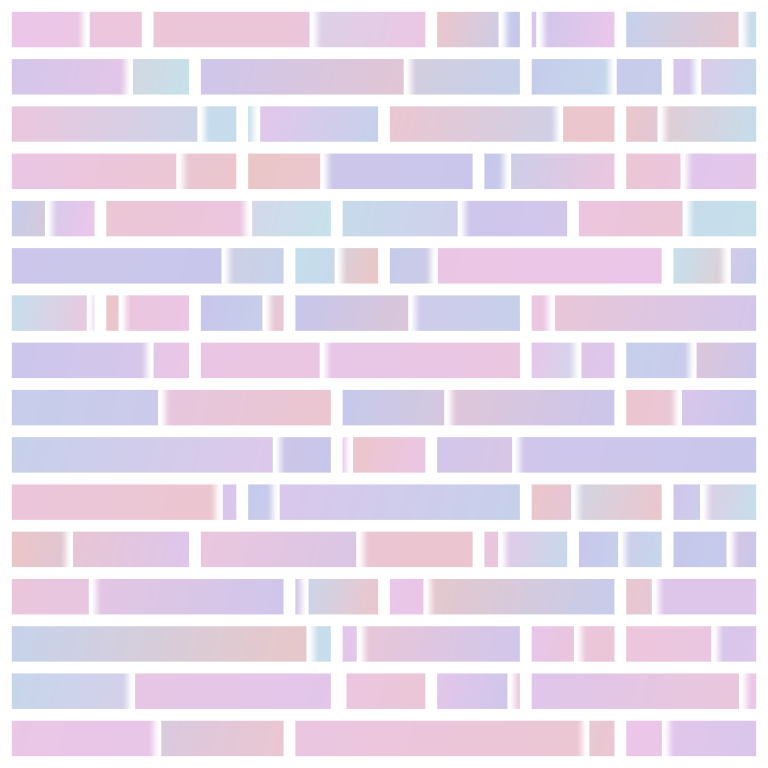
This pattern is drawn by a WebGL 1 fragment shader. Its source:

```glsl
precision highp float;

uniform vec2 u_resolution;

const float CELLS = 16.0;      // cells across and rows down
const float PITCH = 4.0;       // units per cell: bar of three, gap of one
const float GAP = 1.0;
const float CANVAS = CELLS * PITCH + GAP;

float hash(vec2 p) {
  vec3 a = fract(p.xyx * vec3(0.1031, 0.1030, 0.0973));
  a += dot(a, a.yzx + 33.33);
  return fract((a.x + a.y) * a.z);
}

// Random length of 2 to 7 cells that never leaves a single cell over
float barCells(float remaining, float random) {
  float cells = 2.0 + floor(6.0 * random);
  if (remaining - cells < 2.0) {
    cells = remaining <= 7.0 ? remaining : cells - 1.0;
  }
  return cells;
}

// Start and length, in cells, of the bar that holds x
vec2 findBar(float x, float row) {
  float start = 0.0;
  float cells = 0.0;
  for (int i = 0; i < 8; i++) {
    cells = barCells(CELLS - start, hash(vec2(start + 3.0, row * 7.0 + 11.0)));
    if (x < start + cells) break;
    start += cells;
  }
  return vec2(start, cells);
}

float coverage(float signedDistance, float pixel) {
  return clamp(0.5 - signedDistance / pixel, 0.0, 1.0);
}

float boxDistance(vec2 p, vec2 size) {
  vec2 d = abs(p - 0.5 * size) - 0.5 * size;
  return max(d.x, d.y);
}

// Pastel tint between cyan (0) and salmon (1)
vec3 pastel(float tint) {
  float hue = mix(0.54, 1.0, tint);
  vec3 ramp = clamp(abs(mod(hue * 6.0 + vec3(0.0, 4.0, 2.0), 6.0) - 3.0) - 1.0, 0.0, 1.0);
  return 0.778 + 0.142 * ramp;
}

vec3 tintGradient(vec2 id, float t) {
  return mix(pastel(hash(id)), pastel(hash(id + 41.0)), t);
}

// Two gradients meet at a split; a white glow fades out on one side of it
vec3 barColor(vec2 p, float len, vec2 id, float pixel) {
  float t = clamp((p.x - 0.25 * (p.y - 1.5)) / len, 0.0, 1.0);
  float split = len * mix(0.03, 0.97, hash(id + 5.0));
  float offset = p.x - split;
  vec3 color = mix(tintGradient(id + 13.0, t), tintGradient(id + 29.0, t),
                   coverage(-offset, pixel));

  float side = hash(id + 67.0) < 0.5 ? -1.0 : 1.0;
  float away = offset * side;
  float glow = coverage(-away, pixel) * (1.0 - smoothstep(0.1, 1.15, away));
  return mix(color, vec3(1.0), glow);
}

void main() {
  float pixel = CANVAS / min(u_resolution.x, u_resolution.y);
  vec2 p = gl_FragCoord.xy / u_resolution * CANVAS - GAP;

  // Cell borders run through the middle of the gaps
  vec2 cell = (p + 0.5 * GAP) / PITCH;
  float row = floor(cell.y);
  vec2 bar = findBar(cell.x, row);

  vec2 local = p - PITCH * vec2(bar.x, row);
  vec2 size = PITCH * vec2(bar.y, 1.0) - GAP;
  float inside = coverage(boxDistance(local, size), pixel);
  inside *= step(0.0, row) * step(row, CELLS - 1.0);

  vec3 color = barColor(local, max(size.x, GAP), vec2(bar.x, row), pixel);
  gl_FragColor = vec4(mix(vec3(1.0), color, inside), 1.0);
}
```
